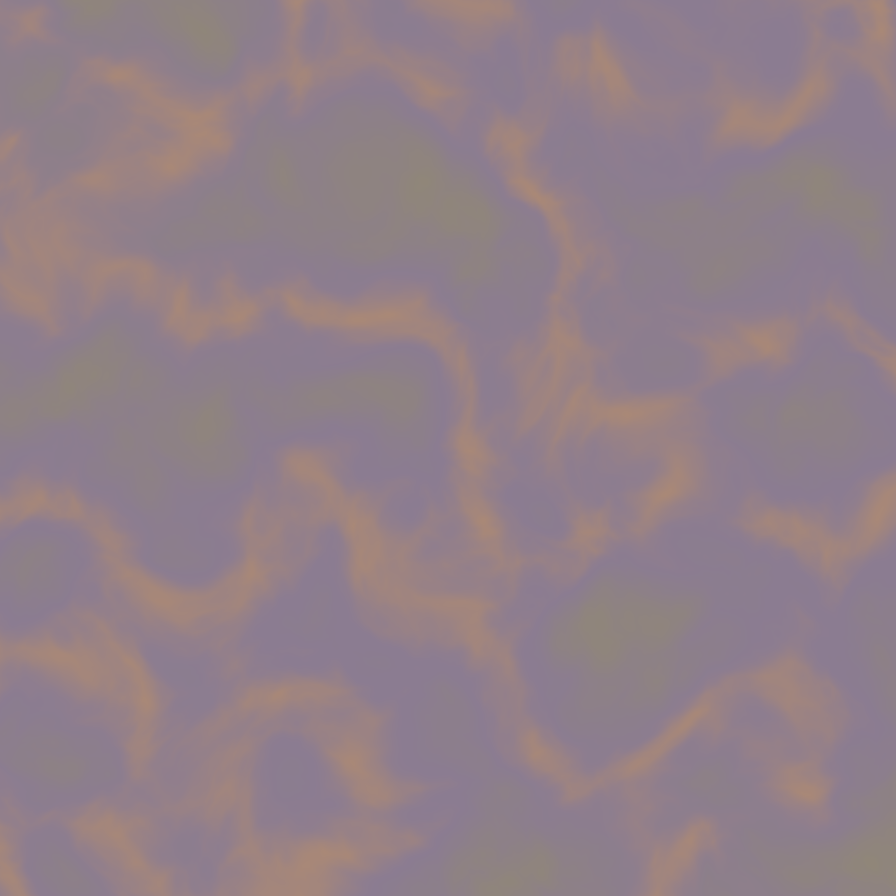
Reproduce this texture procedurally as a three.js fragment shader.

```glsl
// Soft marbled haze: orange veins and wisps over violet, with olive pools.
// A domain-warped turbulence field is low along the veins and high far
// from them; its value picks the colour from a smooth three-part ramp.

#define SCALE 4.0
#define OCTAVES 5
#define GAIN 0.43
#define WARP 0.24
#define CREASE 0.0018
#define DRIFT 0.34
#define VEIN_CORE -0.04
#define VEIN_EDGE 0.375
#define POOL_EDGE 0.26
#define POOL_CORE 0.98

varying vec2 vUv;

const vec3 VIOLET = vec3(0.545, 0.486, 0.570);
const vec3 ORANGE = vec3(0.690, 0.545, 0.440);
const vec3 OLIVE = vec3(0.570, 0.540, 0.440);

// Unit gradient with a random direction for each lattice cell
vec2 gradient(vec2 cell) {
  float angle = 6.2832 * fract(sin(dot(cell, vec2(127.1, 311.7))) * 43758.5);
  return vec2(cos(angle), sin(angle));
}

float gradientNoise(vec2 p) {
  vec2 cell = floor(p);
  vec2 f = p - cell;
  vec2 u = f * f * f * (f * (f * 6.0 - 15.0) + 10.0);
  vec2 e = vec2(1.0, 0.0);
  float a = dot(gradient(cell), f);
  float b = dot(gradient(cell + e.xy), f - e.xy);
  float c = dot(gradient(cell + e.yx), f - e.yx);
  float d = dot(gradient(cell + e.xx), f - e.xx);
  return mix(mix(a, b, u.x), mix(c, d, u.x), u.y);
}

vec2 noisePair(vec2 p) {
  return vec2(gradientNoise(p + 17.3), gradientNoise(p + 61.8));
}

// Sum of folded noise; the fold is slightly rounded to keep veins soft
float turbulence(vec2 p) {
  mat2 turn = mat2(0.8, 0.6, -0.6, 0.8);
  float sum = 0.0;
  float amplitude = 1.0;
  for (int i = 0; i < OCTAVES; i++) {
    float n = gradientNoise(p);
    sum += amplitude * sqrt(n * n + CREASE);
    p = turn * p * 2.03 + 9.7;
    amplitude *= GAIN;
  }
  return sum;
}

void main() {
  vec2 p = vUv * SCALE + 12.4;

  // Broad bends first, then smaller curls
  vec2 q = p + WARP * noisePair(p * 1.2);
  q += 0.4 * WARP * noisePair(q * 2.7);

  // Slow drift gathers the pools into a few wide regions
  float field = turbulence(q);
  float depth = field + DRIFT * gradientNoise(p * 0.45 + 31.4);

  // Colour ramp: veins, ground, pools
  float vein = 1.0 - smoothstep(VEIN_CORE, VEIN_EDGE, field);
  float pool = smoothstep(POOL_EDGE, POOL_CORE, depth);
  vec3 color = mix(VIOLET, OLIVE, pool);
  color = mix(color, ORANGE, vein);

  gl_FragColor = vec4(color, 1.0);
}
```
